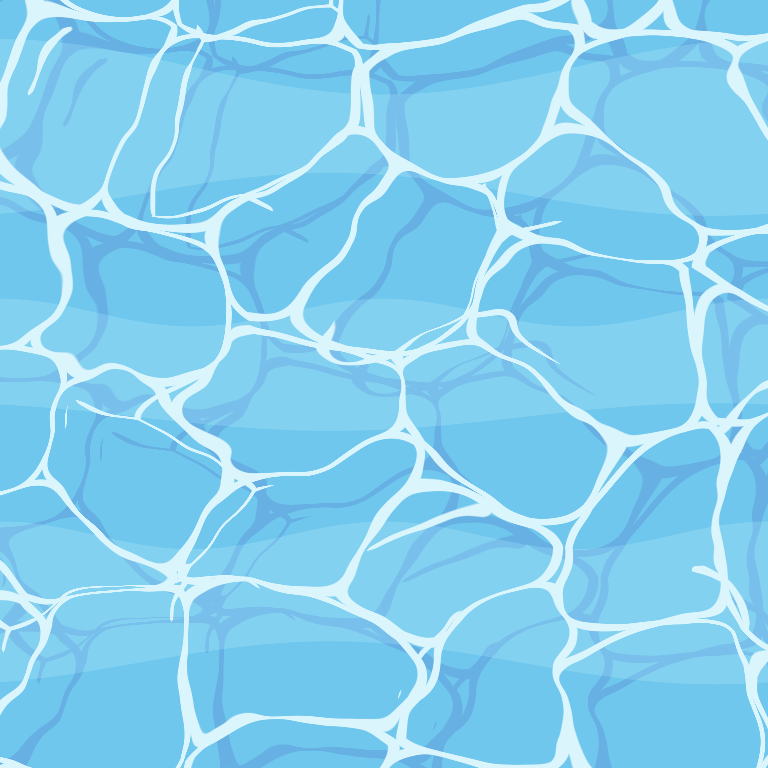
A Shadertoy shader for this texture:

```glsl
// Cartoon pool water: a pale web of light strands over flat blue bands,
// with a soft displaced shadow of the same web lying on the pool floor.
// The web is a warped Voronoi net, filleted and pierced at its junctions.

const float TAU = 6.2831853;
const vec3 WATER = vec3(0.44, 0.78, 0.93);
const vec3 WATER_SHADOW = vec3(0.40, 0.69, 0.89);
const vec3 BAND = vec3(0.51, 0.82, 0.94);
const vec3 BAND_SHADOW = vec3(0.47, 0.75, 0.92);
const vec3 FOAM = vec3(0.86, 0.96, 0.99);
const vec2 CELLS = vec2(4.3, 5.2);
const vec2 SHADOW_SHIFT = vec2(0.046, -0.041);

vec2 hash22(vec2 p) {
    vec3 q = fract(p.xyx * vec3(0.1031, 0.1030, 0.0973));
    q += dot(q, q.yzx + 33.33);
    return fract((q.xx + q.yz) * q.zy);
}

// Two independent channels of smooth value noise
vec2 noise2(vec2 p) {
    vec2 i = floor(p), f = fract(p);
    f = f * f * f * (f * (f * 6.0 - 15.0) + 10.0);
    vec2 low = mix(hash22(i), hash22(i + vec2(1, 0)), f.x);
    vec2 high = mix(hash22(i + vec2(0, 1)), hash22(i + vec2(1, 1)), f.x);
    return mix(low, high, f.y);
}

float smoothMin(float a, float b, float k) {
    float h = max(k - abs(a - b), 0.0) / k;
    return min(a, b) - 0.25 * h * h * k;
}

// Gaps from the nearest site to the second and third nearest
vec2 siteGaps(vec2 p, float jitter) {
    vec2 cell = floor(p);
    vec3 nearest = vec3(9.0);
    for (int y = -2; y <= 2; y++)
    for (int x = -2; x <= 2; x++) {
        vec2 id = cell + vec2(x, y);
        float d = distance(p, id + 0.5 + jitter * (hash22(id + 40.0) - 0.5));
        if (d < nearest.x) nearest = vec3(d, nearest.xy);
        else if (d < nearest.y) nearest = vec3(nearest.x, d, nearest.y);
        else nearest.z = min(nearest.z, d);
    }
    return nearest.yz - nearest.x;
}

// Coverage of the web: main strands, junction holes and loose side strands
float web(vec2 uv, float pixel) {
    vec2 p = uv * CELLS + 20.0;
    p += 0.5 * (noise2(p * 1.3) - 0.5) + 0.07 * (noise2(p * 4.5) - 0.5);
    vec2 vary = noise2(p * 1.7 + 9.0);
    float roughness = noise2(p * 5.5).x;

    float width = mix(0.018, 0.056, roughness);
    float fillet = mix(0.14, 0.62, vary.x);
    vec2 gaps = siteGaps(p, 0.78);
    float net = smoothMin(gaps.x, gaps.y, fillet);
    float strands = max(net - width, -0.045 - net);

    vec2 drift = 0.75 * (noise2(p * 1.1 + 57.0) - 0.5);
    float taper = smoothstep(0.48, 0.68, vary.y);
    float loose = siteGaps(p + drift, 0.78).x - mix(-0.06, width * 0.8, taper);

    float blur = 9.0 * pixel;
    return 1.0 - smoothstep(-0.5 * blur, 0.5 * blur, min(strands, loose));
}

// Coverage of three wide horizontal bands with gently waving edges
float bands(vec2 uv, float pixel) {
    float cover = 0.0;
    for (int i = 0; i < 3; i++) {
        float waves = i == 0 ? 1.0 : 2.0;
        float center = 0.83 - 0.305 * float(i);
        float halfHeight = i == 1 ? 0.068 : 0.083;
        float lift = i == 1 ? 0.018 : -0.028;
        float top = center + halfHeight + 0.036 / waves * cos(TAU * waves * uv.x);
        float bottom = center - halfHeight + lift * cos(TAU * (uv.x + 0.07));
        float d = max(uv.y - top, bottom - uv.y);
        cover = max(cover, 1.0 - smoothstep(-0.5 * pixel, 0.5 * pixel, d));
    }
    return cover;
}

void mainImage(out vec4 fragColor, in vec2 fragCoord) {
    float pixel = 1.0 / iResolution.y;
    vec2 uv = fragCoord * pixel;

    // Floor shadow, tinted by the band above it
    float band = bands(uv, pixel);
    float shadow = web(uv - SHADOW_SHIFT, pixel);
    vec3 color = mix(mix(WATER, BAND, band), mix(WATER_SHADOW, BAND_SHADOW, band), shadow);

    // Bright strands on the surface
    color = mix(color, FOAM, web(uv, pixel));
    fragColor = vec4(color, 1.0);
}
```
